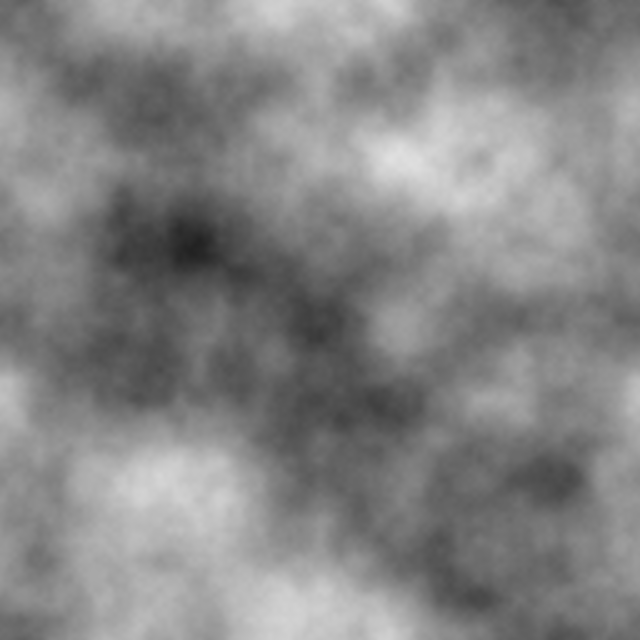
Write a Shadertoy shader that draws this texture.

```glsl
// Soft grey clouds: tiling fractal value noise. Each octave doubles the lattice
// and halves the amplitude; lattice indices wrap, so the edges join seamlessly.
// The coarsest lattice shuffles evenly spaced greys to keep the tones balanced.

const int BASE_CELLS = 4;         // coarsest lattice cells per side
const int OCTAVES = 6;            // finest lattice has 128 cells per side
const float GAIN = 0.5;           // amplitude ratio between octaves
const float MEAN_GREY = 0.524;    // average brightness
const float CONTRAST = 0.637;     // brightness range of the coarsest octave
const uint SEED = 71u;

// Integer hash to the range 0..1
float hash(uvec2 cell, uint octave) {
    uint h = cell.x + cell.y * 1619u + (octave + SEED) * 31337u;
    h = h * 747796405u + 2891336453u;
    h = ((h >> ((h >> 28u) + 4u)) ^ h) * 277803737u;
    h = (h >> 22u) ^ h;
    return float(h & 65535u) / 65535.0;
}

// Permutation of the 16 coarse cells: every grey level occurs exactly once
float shuffledLevel(uvec2 cell) {
    uint rank = ((cell.x + 4u * cell.y) * 5u + 3u) & 15u;
    rank ^= rank >> 2u;
    return (float(rank) + 0.5) / 16.0;
}

// Lattice value with wrapped indices, centred on zero
float latticeValue(ivec2 cell, int cells, int octave) {
    uvec2 wrapped = uvec2(cell % cells);
    float level = octave == 0 ? shuffledLevel(wrapped)
                              : hash(wrapped, uint(octave));
    return level - 0.5;
}

// Smoothly interpolated value noise
float valueNoise(vec2 uv, int cells, int octave) {
    vec2 p = uv * float(cells);
    ivec2 cell = ivec2(floor(p));
    vec2 f = fract(p);
    vec2 blend = f * f * (3.0 - 2.0 * f);
    float lower = mix(latticeValue(cell, cells, octave),
                      latticeValue(cell + ivec2(1, 0), cells, octave), blend.x);
    float upper = mix(latticeValue(cell + ivec2(0, 1), cells, octave),
                      latticeValue(cell + ivec2(1, 1), cells, octave), blend.x);
    return mix(lower, upper, blend.y);
}

// Sum of octaves
float clouds(vec2 uv) {
    float sum = 0.0;
    float amplitude = 1.0;
    int cells = BASE_CELLS;
    for (int octave = 0; octave < OCTAVES; octave++) {
        sum += amplitude * valueNoise(uv, cells, octave);
        amplitude *= GAIN;
        cells *= 2;
    }
    return sum;
}

void mainImage(out vec4 fragColor, in vec2 fragCoord) {
    vec2 uv = fragCoord / iResolution.xy;
    float grey = clamp(MEAN_GREY + CONTRAST * clouds(uv), 0.0, 1.0);
    fragColor = vec4(vec3(grey), 1.0);
}
```
